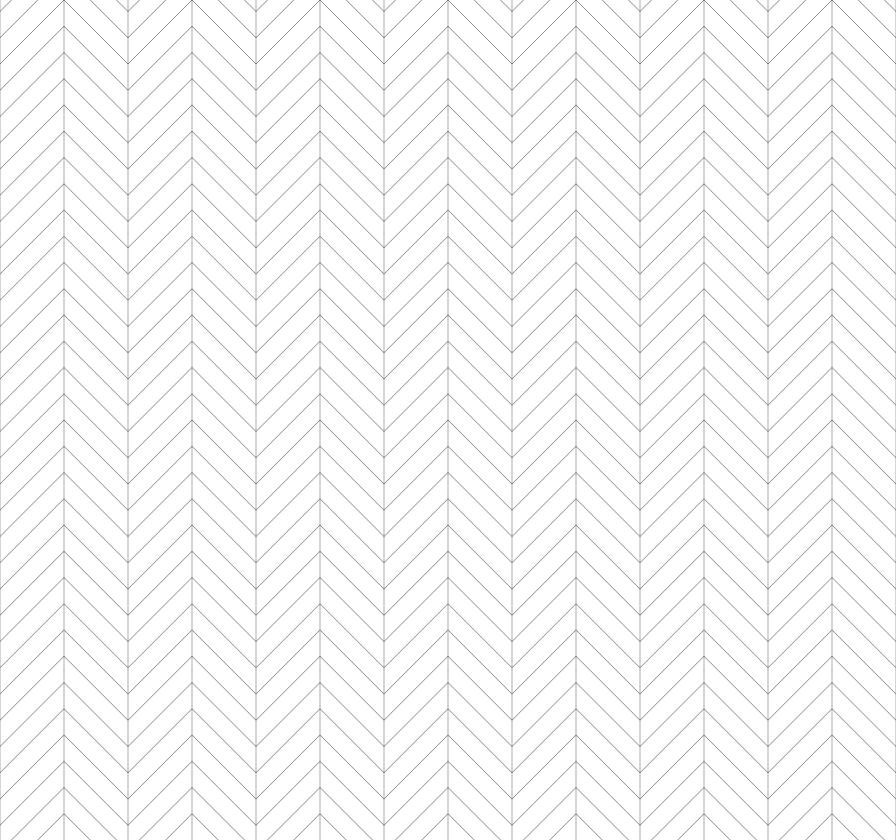
This pattern is drawn by a WebGL 2 fragment shader. Its source:

```glsl
#version 300 es
precision highp float;

#define COLUMN_PAIRS 7.0
#define ROWS 32.0
#define ASPECT (16.0 / 15.0)
#define LINE_WIDTH 0.00044
#define PAPER vec3(1.0)
#define INK vec3(0.1)

uniform vec2 u_resolution;
out vec4 fragColor;

// Distance from x to the nearest multiple of period
float repeatDistance(float x, float period) {
  return abs(fract(x / period + 0.5) - 0.5) * period;
}

// Share of an upright pixel covered by a vertical line
float uprightCoverage(float d, float pixel) {
  vec2 edges = d / pixel + vec2(0.5, -0.5) * LINE_WIDTH / pixel;
  edges = clamp(edges, -0.5, 0.5);
  return edges.x - edges.y;
}

// Share of a pixel covered by a 45 degree line: integral of a tent filter
float diagonalCoverage(float d, float pixel) {
  float halfDiagonal = pixel * sqrt(0.5);
  vec2 t = (d + vec2(0.5, -0.5) * LINE_WIDTH) / halfDiagonal;
  t = clamp(t, -1.0, 1.0);
  vec2 area = t - 0.5 * t * abs(t);
  return area.x - area.y;
}

void main() {
  // Canvas height is one unit
  vec2 p = gl_FragCoord.xy / u_resolution * vec2(ASPECT, 1.0);
  float pixel = 1.0 / u_resolution.y;

  // Peaks stand on odd column edges, valleys on even ones
  float pairWidth = ASPECT / COLUMN_PAIRS;
  float columnWidth = 0.5 * pairWidth;
  float fromPeak = repeatDistance(p.x - columnWidth, pairWidth);

  // Plank joints: upright seams and slanted edges
  float seam = uprightCoverage(repeatDistance(p.x, columnWidth), pixel);
  float slantDistance = repeatDistance(p.y + fromPeak, 1.0 / ROWS) * sqrt(0.5);
  float slant = diagonalCoverage(slantDistance, pixel);

  float ink = 1.0 - (1.0 - seam) * (1.0 - slant);
  fragColor = vec4(mix(PAPER, INK, ink), 1.0);
}
```
